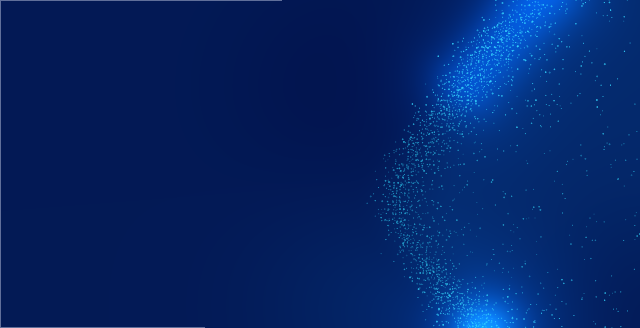
Give the GLSL for this background, as a Shadertoy shader.

```glsl
// A deep blue backdrop with a curved stream of glittering dust on the right.
// Soft Gaussian glows light both ends of the stream; the dust is a set of
// jittered cell layers whose density follows the distance to the curve.

const vec3 NAVY = vec3(0.010, 0.100, 0.335);
const vec3 HAZE = vec3(0.005, 0.062, 0.090);
const vec3 AZURE = vec3(0.000, 0.260, 0.560);
const vec3 TEAL = vec3(0.130, 0.620, 0.800);
const vec3 CYAN = vec3(0.200, 0.840, 1.000);
const vec3 RIM = vec3(0.480, 0.530, 0.680);

const int LAYERS = 5;

// Three pseudo-random values for one cell
vec3 hash3(vec2 cell) {
    vec3 q = fract(vec3(cell.xyx) * vec3(0.1031, 0.1030, 0.0973));
    q += dot(q, q.yxz + 33.33);
    return fract((q.xxy + q.yzz) * q.zyx);
}

// Gaussian falloff of a distance
float bell(float d, float radius) {
    float t = d / radius;
    return exp(-t * t);
}

float segmentDistance(vec2 p, vec2 a, vec2 b) {
    vec2 ab = b - a;
    float t = clamp(dot(p - a, ab) / dot(ab, ab), 0.0, 1.0);
    return length(p - a - ab * t);
}

// Horizontal offset from the stream, a hyperbola with a steeper upper arm
float streamOffset(vec2 p) {
    float bend = 0.102;
    float height = p.y - 0.38;
    float rise = height * (height > 0.0 ? 0.79 : 0.86);
    return p.x - 1.215 - sqrt(bend * bend + rise * rise) + bend;
}

// Chance that a cell at p holds a speck
float dustDensity(vec2 p) {
    float offset = streamOffset(p);
    float width = mix(0.050, 0.078, smoothstep(0.1, 0.4, abs(p.y - 0.38)));
    float topThinning = 1.0 - 0.6 * smoothstep(0.88, 1.0, p.y);
    float band = 0.58 * bell(offset, width) * topThinning;
    float trail = 0.12 * smoothstep(0.0, 0.06, offset) * exp(-7.0 * offset);
    float scatter = 0.020 * smoothstep(0.0, 0.1, offset);
    return band + trail + scatter - 0.004;
}

// One layer of round specks, at most one per cell
float dustLayer(vec2 p, float cellSize, float seed, float pixel) {
    vec2 shift = vec2(seed * 0.37, seed * 0.61);
    vec2 cell = floor((p + shift) / cellSize);
    vec3 rnd = hash3(cell + seed * 57.0);
    vec2 center = (cell + 0.2 + 0.6 * rnd.xy) * cellSize - shift;
    float present = step(rnd.z, dustDensity(center));
    vec3 look = hash3(cell + seed * 91.0 + 13.0);
    float radius = mix(0.0015, 0.0030, look.x * look.x);
    float disc = 1.0 - smoothstep(radius - 0.5 * pixel, radius + 0.5 * pixel,
                                  length(p - center));
    return present * disc * mix(0.35, 1.0, look.y);
}

// Smooth light: navy base, haze inside the curve, glows at both ends
vec3 backdrop(vec2 p) {
    float offset = streamOffset(p);
    float upper = segmentDistance(p, vec2(1.43, 0.75), vec2(1.66, 1.03));
    float crest = length((p - vec2(1.66, 1.02)) * vec2(0.7, 1.0));
    float lower = length((p - vec2(1.475, -0.01)) * vec2(0.9, 1.0));
    float shade = bell(length(p - vec2(1.05, 0.72)), 0.34);
    float corner = bell(length(p - vec2(1.96, 0.0)), 0.36);

    vec3 color = NAVY - vec3(0.002, 0.022, 0.025) * shade;
    color += HAZE * smoothstep(-0.14, 0.18, offset) * (1.0 - 0.9 * corner);
    color += HAZE * 0.55 * bell(length(p - vec2(1.10, 0.08)), 0.34);
    color += AZURE * (0.58 * bell(upper, 0.105) + 0.22 * bell(upper, 0.22));
    color += AZURE * 0.16 * bell(crest, 0.11);
    color += AZURE * (0.82 * bell(lower, 0.110) + 0.26 * bell(lower, 0.25));
    color += vec3(0.05, 0.20, 0.10) * bell(lower, 0.070);
    return color;
}

// Thin pale rim on the left edge and on parts of the top and bottom
float rimMask(vec2 p, float aspect) {
    float left = p.x;
    float top = 1.0 - p.y + step(0.44 * aspect, p.x);
    float bottom = p.y + step(0.32 * aspect, p.x);
    return 1.0 - smoothstep(0.001, 0.004, min(left, min(top, bottom)));
}

void mainImage(out vec4 fragColor, in vec2 fragCoord) {
    float pixel = 1.0 / iResolution.y;
    float aspect = iResolution.x * pixel;
    vec2 p = fragCoord * pixel;
    p.x *= 1.954 / aspect;

    vec3 color = backdrop(p);

    // Dust, brighter near the glowing ends
    float endLight = smoothstep(0.12, 0.38, abs(p.y - 0.38));
    vec3 dustColor = mix(TEAL, CYAN, endLight);
    for (int i = 0; i < LAYERS; i++) {
        float layer = float(i);
        float speck = dustLayer(p, 0.0115 + 0.0012 * layer, layer + 1.0, pixel);
        color = mix(color, dustColor, speck * 0.88);
    }

    color = mix(color, RIM, 0.85 * rimMask(p, 1.954));
    fragColor = vec4(clamp(color, 0.0, 1.0), 1.0);
}
```
